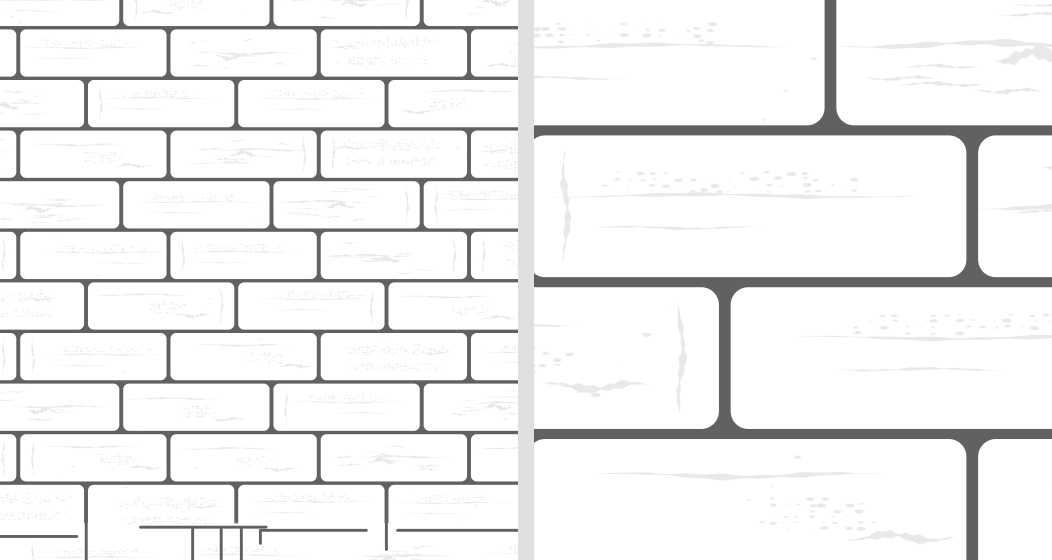
Left: the whole. Right: its middle third, enlarged.
Reproduce this pattern procedurally as a WebGL 2 fragment shader.

```glsl
#version 300 es
precision highp float;

uniform vec2 u_resolution;
out vec4 fragColor;

const vec3 BRICK = vec3(1.0);
const vec3 MORTAR = vec3(0.38);
const vec3 SCUFF = vec3(0.915, 0.915, 0.905);
const vec2 PITCH = vec2(0.2683, 0.09036);
const vec2 JOINT = vec2(0.0070, 0.0060);
const float CORNER = 0.0105;
const float FIRST_JOINT = 0.0495;
const float BROKEN_FROM = 0.935;

// Stray joints of the broken bottom course: start xy, end xy
const vec4 STRAYS[10] = vec4[10](
  vec4(0.154, 0.930, 0.154, 1.02), vec4(0.690, 0.930, 0.690, 0.981),
  vec4(-0.02, 0.958, 0.137, 0.958), vec4(0.251, 0.9414, 0.475, 0.9414),
  vec4(0.465, 0.947, 0.654, 0.947), vec4(0.710, 0.947, 0.950, 0.947),
  vec4(0.344, 0.942, 0.344, 1.02), vec4(0.395, 0.942, 0.395, 1.02),
  vec4(0.431, 0.942, 0.431, 1.02), vec4(0.465, 0.947, 0.465, 0.970));

float hash(vec2 p) {
  return fract(sin(dot(p, vec2(127.1, 311.7))) * 43758.5);
}

vec2 hash2(vec2 p) {
  return vec2(hash(p), hash(p + 17.3));
}

float roundBox(vec2 p, vec2 halfSize, float radius) {
  vec2 q = abs(p) - halfSize + radius;
  return length(max(q, 0.0)) + min(max(q.x, q.y), 0.0) - radius;
}

float segment(vec2 p, vec2 a, vec2 b) {
  vec2 ab = b - a;
  return length(p - a - ab * clamp(dot(p - a, ab) / dot(ab, ab), 0.0, 1.0));
}

// Tapered horizontal stroke with a ragged outline; size = half length, half width
float stroke(vec2 p, vec2 size, float seed, float px) {
  float t = p.x / size.x;
  float ragged = 0.65 + 0.25 * sin(t * 9.0 + seed * 40.0) + 0.2 * sin(t * 23.0 + seed * 71.0);
  float halfWidth = size.y * max(1.0 - t * t, 0.0) * ragged;
  float bend = size.y * 0.6 * sin(t * 4.0 + seed * 20.0);
  float cover = clamp((halfWidth - abs(p.y - bend)) / px + 0.5, 0.0, 1.0);
  return min(cover, 2.0 * halfWidth / px);
}

// Cellular flecks confined to a soft horizontal band
float flecks(vec2 p, vec2 size, float seed, float px) {
  vec2 grid = vec2(0.0075, 0.0036);
  vec2 cell = floor(p / grid);
  vec2 key = cell + seed * 91.0;
  vec2 offset = (fract(p / grid) - 0.3 - 0.4 * hash2(key)) * grid;
  float radius = 0.0013 * hash(key + 5.1);
  float dist = length(offset * vec2(0.45, 1.0)) - radius;
  vec2 edge = 1.0 - smoothstep(0.6, 1.0, abs((cell + 0.5) * grid / size));
  float present = step(hash(key + 9.7), 0.75 * edge.x * edge.y);
  return present * clamp(0.5 - dist / px, 0.0, 1.0);
}

// Scattered short strokes
float scatter(vec2 p, vec2 spread, float seed, float px) {
  float ink = 0.0;
  for (int i = 0; i < 10; i++) {
    vec2 key = vec2(float(i), seed * 53.0);
    vec2 centre = (hash2(key) - 0.5) * spread;
    vec2 size = vec2(0.006, 0.0006) + vec2(0.022, 0.0013) * hash2(key + 3.7);
    ink = max(ink, stroke(p - centre, size, hash(key + 8.2), px));
  }
  return ink;
}

// Wear of one brick, in one of four styles
float wear(vec2 p, vec2 id, float px) {
  float seed = hash(id + 2.3);
  float style = hash(id + 31.7);
  vec2 q = p - (hash2(id + 6.1) - 0.5) * vec2(0.04, 0.010);
  if (hash(id + 12.9) < 0.3) q.x = -q.x;
  float ink;
  if (style < 0.36) {
    ink = scatter(q, vec2(0.17, 0.062), seed, px);
    ink = max(ink, stroke(q - vec2(0.03, 0.003), vec2(0.085, 0.0022), seed, px));
    ink = max(ink, stroke(q + vec2(0.005, 0.004), vec2(0.026, 0.0050), seed + 0.3, px));
  } else if (style < 0.60) {
    ink = stroke(q - vec2(0.0, 0.008), vec2(0.11, 0.0014), seed, px);
    ink = max(ink, stroke(q + vec2(0.035, 0.011), vec2(0.05, 0.0010), seed + 0.4, px));
    ink = max(ink, flecks(q - vec2(0.0, 0.016), vec2(0.09, 0.007), seed, px));
  } else if (style < 0.87) {
    ink = flecks(q - vec2(0.0, 0.013), vec2(0.105, 0.011), seed, px);
    ink = max(ink, flecks(q + vec2(0.0, 0.018), vec2(0.095, 0.008), seed + 0.5, px));
    ink = max(ink, stroke(q - vec2(0.07, 0.007), vec2(0.028, 0.0022), seed, px));
  } else {
    ink = stroke(q - vec2(-0.02, 0.019), vec2(0.085, 0.0019), seed, px);
    ink = max(ink, flecks(q - vec2(0.025, -0.004), vec2(0.04, 0.012), seed, px));
    ink = max(ink, stroke(q - vec2(0.075, -0.018), vec2(0.032, 0.0030), seed + 0.2, px));
  }
  // Upright scrape near one end
  float side = hash(id + 44.0) < 0.65 ? 1.0 : -1.0;
  float scrape = stroke((p - vec2(0.108 * side, 0.0)).yx, vec2(0.034, 0.0024), seed, px);
  return max(ink, scrape * step(hash(id + 23.0), 0.35));
}

void main() {
  float px = 1.0 / u_resolution.y;
  vec2 p = gl_FragCoord.xy * px;
  p.y = 1.0 - p.y;

  // Courses step through a four-row bond
  float row = floor((p.y - FIRST_JOINT) / PITCH.y) + 1.0;
  float phase = mod(row, 4.0);
  float shift = mod(row, 2.0) > 0.5 ? 0.0326 : (phase < 1.0 ? 0.2165 : 0.1536);
  vec2 cellPos = (p - vec2(shift, FIRST_JOINT)) / PITCH;
  vec2 id = vec2(floor(cellPos.x), row);
  vec2 local = (fract(cellPos) - 0.5) * PITCH;

  float dist = roundBox(local, 0.5 * (PITCH - JOINT), CORNER);
  float mortar = clamp(0.5 + dist / px, 0.0, 1.0);
  mortar *= 1.0 - smoothstep(BROKEN_FROM - 0.003, BROKEN_FROM + 0.002, p.y);
  for (int i = 0; i < 10; i++) {
    float d = segment(p, STRAYS[i].xy, STRAYS[i].zw) - 0.0026;
    mortar = max(mortar, clamp(0.5 - d / px, 0.0, 1.0));
  }

  float ink = wear(vec2(local.x, -local.y), id, px);
  vec3 colour = mix(BRICK, SCUFF, clamp(ink, 0.0, 1.0));
  fragColor = vec4(mix(colour, MORTAR, mortar), 1.0);
}
```
